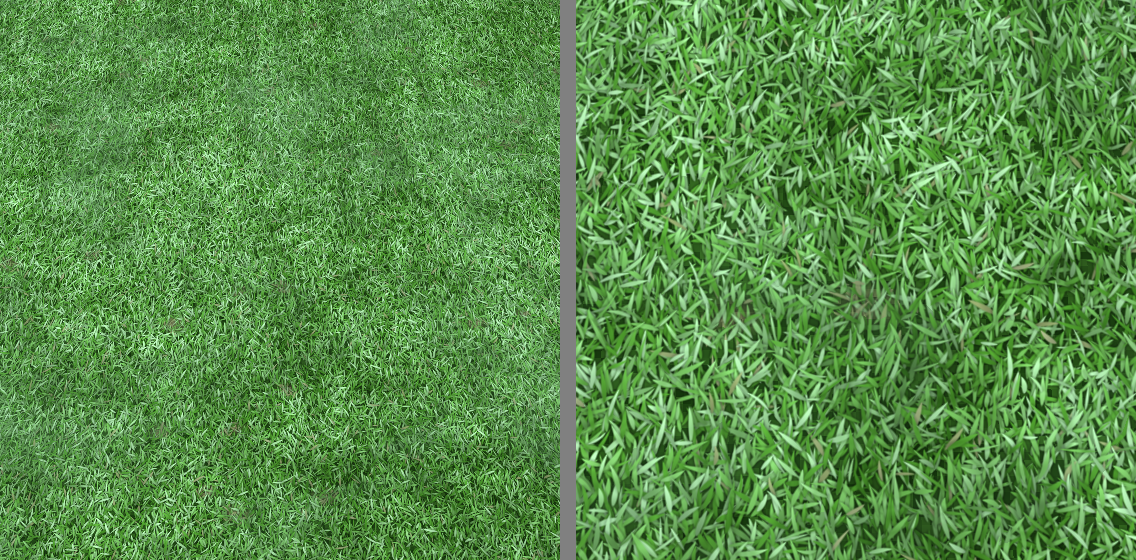
Left, the full canvas; right, a detail of the centre.
This texture is drawn by a three.js fragment shader. Its source:

```glsl
varying vec2 vUv;

vec4 hash4(vec2 p) {
  vec4 q = fract(p.xyxy * vec4(0.1031, 0.1030, 0.0973, 0.1099));
  q += dot(q, q.wzxy + 33.33);
  return fract((q.xxyz + q.yzzw) * q.zywx);
}

// Broad uneven patches from warped, layered sines, about -1 to 1
float patches(vec2 p) {
  float sum = 0.0;
  float weight = 0.5;
  for (int i = 0; i < 5; i++) {
    p = mat2(0.8, 0.6, -0.6, 0.8) * p * 1.7 + 1.3;
    p += 0.6 * sin(p.yx * 1.3);
    sum += weight * sin(p.x) * cos(p.y * 1.2);
    weight *= 0.8;
  }
  return sum;
}

// Scattered worn spots, one possible spot per cell
float wornSpots(vec2 p) {
  vec2 cell = floor(p);
  float worn = 0.0;
  for (int y = -1; y <= 1; y++) {
    for (int x = -1; x <= 1; x++) {
      vec2 id = cell + vec2(float(x), float(y));
      vec4 rnd = hash4(id + 211.0);
      vec2 offset = (p - id - rnd.xy) * vec2(1.0, 1.6);
      float spot = 1.0 - smoothstep(0.0, 0.2 + 0.2 * rnd.w, length(offset));
      worn = max(worn, spot * step(rnd.z, 0.2));
    }
  }
  return worn;
}

vec3 bladeColour(float tone, float dullness) {
  vec3 deep = vec3(0.15, 0.35, 0.08);
  vec3 leaf = vec3(0.28, 0.56, 0.16);
  vec3 bright = vec3(0.43, 0.70, 0.35);
  vec3 pale = vec3(0.62, 0.82, 0.62);
  vec3 colour = mix(deep, leaf, smoothstep(0.0, 0.35, tone));
  colour = mix(colour, bright, smoothstep(0.32, 0.65, tone));
  colour = mix(colour, pale, smoothstep(0.65, 1.0, tone));
  return mix(colour, vec3(0.38, 0.54, 0.36), dullness);
}

void main() {
  // Ground receding towards the top
  float scale = 1.0 - 0.48 * vUv.y;
  vec2 ground = vec2((vUv.x - 0.5) / scale, -log(scale) / 0.48);
  float edge = 0.045 / scale;

  float lightPatch = patches(ground * 2.2);
  float dullPatch = patches(ground * vec2(2.4, 3.6) + 8.0);
  float tuft = patches(ground * 13.0 + 3.0);
  float worn = wornSpots(ground * 9.0);

  // Shaded soil and thatch
  vec4 grain = hash4(floor(ground * 170.0));
  vec3 colour = mix(vec3(0.07, 0.19, 0.04), vec3(0.18, 0.36, 0.11), grain.x);
  colour = mix(colour, vec3(0.42, 0.41, 0.30) * (0.5 + grain.y), worn * 0.8);

  // Blades, painted from the lowest layer up
  for (int layer = 0; layer < 10; layer++) {
    float level = float(layer);
    vec2 p = ground * 57.0 + level * vec2(17.37, 9.71);
    vec2 cell = floor(p);
    for (int y = 1; y >= -1; y--) {
      for (int x = -1; x <= 1; x++) {
        vec2 id = cell + vec2(float(x), float(y));
        vec4 form = hash4(id + level * 61.0);
        vec4 look = hash4(id + level * 37.0 + 419.0);

        // Tapered, slightly bent blade leaning around the vertical
        float lean = (form.z + look.x - 1.0) * 1.8;
        vec2 along = vec2(sin(lean), cos(lean));
        vec2 offset = p - id - form.xy;
        float t = dot(offset, along) / mix(0.4, 0.86, form.w);
        float bend = (look.y - 0.5) * 0.2 * t * t;
        float across = dot(offset, vec2(along.y, -along.x)) + bend;
        float width = mix(0.055, 0.12, look.z) * (1.0 - t * t) * (1.0 - 0.3 * t);
        float side = abs(across) - width;
        float ends = 1.0 - smoothstep(0.75, 1.0, abs(t));
        float cover = ends * (1.0 - smoothstep(-edge, edge, side));
        float shadow = ends * (1.0 - smoothstep(0.0, 0.16, side));

        // Tone by blade, height and patch
        float tone = 0.08 + 0.82 * look.w + 0.017 * level;
        tone += 0.10 * lightPatch + 0.12 * tuft;
        float dullness = 0.6 * step(fract(look.w * 7.3 + form.x), 0.17 + 0.22 * dullPatch);
        vec3 blade = bladeColour(tone, dullness);
        float straw = step(fract(look.y * 9.1 + form.y), 0.02 + 0.3 * worn);
        blade = mix(blade, vec3(0.56, 0.57, 0.42), straw * 0.8);
        blade *= 1.03 + 0.15 * t;

        colour *= 1.0 - 0.16 * shadow;
        colour = mix(colour, blade, cover * (1.0 - 0.3 * worn));
      }
    }
  }

  // Light and shade over the lawn, then a cool sheen on some patches
  colour *= 1.08 + 0.09 * lightPatch + 0.13 * tuft;
  float sheen = clamp(0.03 + 0.20 * dullPatch + 0.05 * vUv.y, 0.0, 0.25);
  colour = mix(colour, vec3(0.45, 0.65, 0.47), sheen);
  gl_FragColor = vec4(colour, 1.0);
}
```
